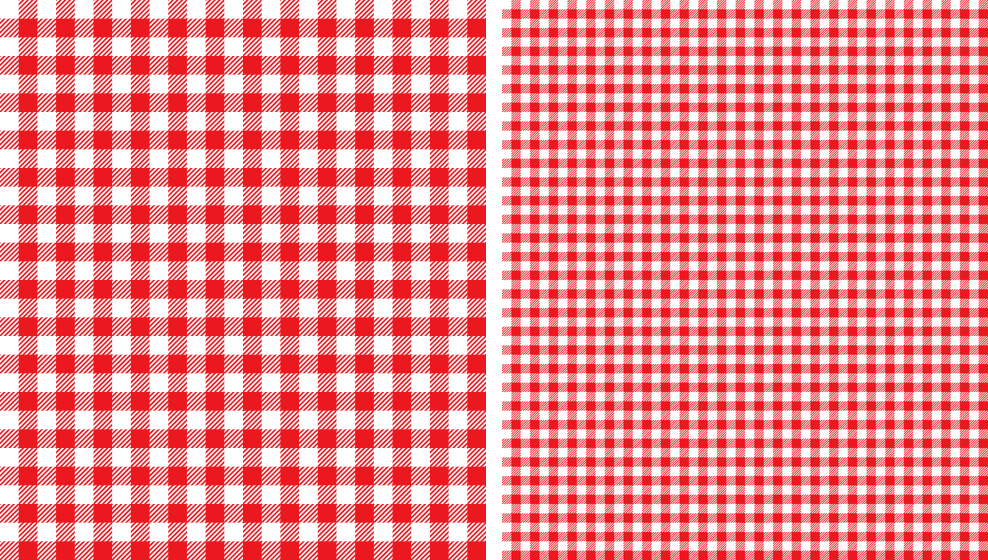
Left: one tile. Right: repeated 2 by 2.
A Shadertoy shader for this pattern:

```glsl
// Red and white gingham check with diagonal hatching where the bands cross white.
#define CHECKS vec2(13.0, 15.0)      // repeats across and down
#define HATCHES 8.0                  // diagonal lines per repeat
#define BAND_WIDTH 0.5               // share of a repeat
#define HATCH_WIDTH 0.5              // share of a hatch period
#define HATCH_SHIFT 0.0              // share of a hatch period
#define BAND_CENTER vec2(0.75, 0.25) // within a repeat
#define RED vec3(0.92, 0.095, 0.125)
#define WHITE vec3(1.0, 0.995, 0.995)

// Coverage of periodic lines centred on whole numbers; footprint is one pixel.
float lineCoverage(float position, float width, float footprint) {
    float fromCenter = abs(fract(position + 0.5) - 0.5);
    return clamp(0.5 + (0.5 * width - fromCenter) / footprint, 0.0, 1.0);
}

void mainImage(out vec4 fragColor, in vec2 fragCoord) {
    vec2 cloth = fragCoord / iResolution.xy * CHECKS;
    vec2 pixel = CHECKS / iResolution.xy;

    // Vertical and horizontal bands
    vec2 fromBand = cloth - BAND_CENTER;
    float column = lineCoverage(fromBand.x, BAND_WIDTH, pixel.x);
    float row = lineCoverage(fromBand.y, BAND_WIDTH, pixel.y);

    // Hatching that rises to the right
    float diagonal = (cloth.x - cloth.y) * HATCHES + HATCH_SHIFT;
    float hatch = lineCoverage(diagonal, HATCH_WIDTH, HATCHES * length(pixel));

    // Solid where bands cross, hatched where only one passes
    float solid = column * row;
    float single = column + row - 2.0 * solid;
    fragColor = vec4(mix(WHITE, RED, solid + single * hatch), 1.0);
}
```
